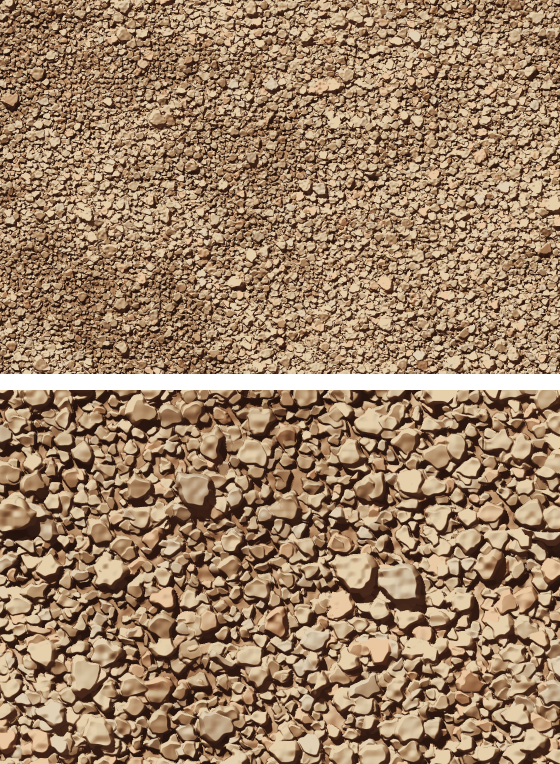
Top: the whole. Bottom: its middle third, enlarged.
This texture is drawn by a WebGL 2 fragment shader. Its source:

```glsl
#version 300 es
precision highp float;

uniform vec2 u_resolution;
out vec4 fragColor;

// Sizes are fractions of the canvas height
#define BIG_CELL 0.044
#define MID_CELL 0.027
#define SMALL_CELL 0.015
#define GRIT_SCALE 150.0
#define GRIT_HEIGHT 0.0021
#define EDGE_WARP 0.0045
#define RELIEF 0.011
#define SUN_DIR vec3(-0.34, 0.66, 0.67)
#define SUN 0.90
#define AMBIENT 0.11
#define SHADOW_STEP 0.0032

const vec3 PALETTE[6] = vec3[6](
    vec3(0.13, 0.07, 0.05), vec3(0.30, 0.17, 0.11), vec3(0.46, 0.31, 0.20),
    vec3(0.61, 0.45, 0.31), vec3(0.73, 0.60, 0.45), vec3(0.84, 0.76, 0.63));

vec4 hash4(vec2 p) {
    vec4 q = fract(p.xyxy * vec4(0.1031, 0.1030, 0.0973, 0.1099));
    q += dot(q, q.wzxy + 33.33);
    return fract((q.xxyz + q.yzzw) * q.zywx);
}

vec2 noise2(vec2 p) {
    vec2 i = floor(p), f = fract(p);
    f = f * f * (3.0 - 2.0 * f);
    vec2 low = mix(hash4(i).xy, hash4(i + vec2(1, 0)).xy, f.x);
    vec2 high = mix(hash4(i + vec2(0, 1)).xy, hash4(i + vec2(1, 1)).xy, f.x);
    return mix(low, high, f.y);
}

// Broad drifts: 0 is fine soil, 1 is dense gravel
float gravelAmount(vec2 p) {
    vec2 q = vec2(p.x, p.y + 0.25 * p.x);
    float n = 0.65 * noise2(q * vec2(2.5, 4.5) + 7.0).x + 0.35 * noise2(q * vec2(7.0, 11.0)).y;
    return smoothstep(0.2, 0.6, n);
}

// Raises one layer of chipped stones; top holds height and stone id
void addStones(vec2 p, float cell, float density, float seed, inout vec2 top) {
    vec2 grid = p / cell + seed;
    vec2 base = floor(grid - 0.5);
    for (int i = 0; i < 4; i++) {
        vec2 corner = base + vec2(i & 1, i >> 1);
        vec4 rnd = hash4(corner);
        if (rnd.z > density) continue;
        float size = mix(0.34, 0.62, fract(rnd.z * 17.0));
        vec2 q = grid - corner - 0.5 - 0.7 * (rnd.xy - 0.5);
        q.y *= 1.12;
        float angle = 6.2832 * rnd.w;
        float c = cos(angle), s = sin(angle);
        q = mat2(c, -s, s, c) * q / (size * vec2(1.0, mix(0.62, 1.0, rnd.x)));

        // Rounded outline cut by three flat sides
        float cut = max(dot(q, vec2(0.95, 0.75)), dot(q, vec2(-1.2, 0.45)));
        cut = max(cut, -mix(1.0, 1.5, rnd.y) * q.y);
        float d = max(length(q), cut);
        if (d > 1.0) continue;

        // Steep flanks below a tilted top face, bedded at a random depth
        float face = 0.62 + 0.5 * dot(q, rnd.yx - 0.5) + 0.16 * q.x;
        float lift = 0.3 * (fract(rnd.w * 53.0) - 0.3);
        float height = cell * (size * min(sqrt(1.0 - d * d), face) + lift);
        if (height > top.x) top = vec2(height, fract(rnd.w * 31.0 + rnd.x * 7.0));
    }
}

vec2 surface(vec2 p, float gravel) {
    vec2 grit = noise2(p * GRIT_SCALE);
    vec2 q = p + EDGE_WARP * (grit - 0.5);
    vec2 top = vec2(-0.002, 0.3);
    addStones(q, SMALL_CELL, 0.95, 11.3, top);
    addStones(q, SMALL_CELL * 0.83, 0.9, 151.6, top);
    addStones(q, MID_CELL, mix(0.3, 0.85, gravel), 47.7, top);
    addStones(q, MID_CELL * 0.84, mix(0.2, 0.75, gravel), 229.2, top);
    addStones(q, BIG_CELL, mix(0.04, 0.26, gravel), 83.1, top);
    top.x += GRIT_HEIGHT * grit.x + RELIEF * noise2(p * vec2(9.0, 14.0)).y;
    return top;
}

vec3 shade(vec2 p) {
    float gravel = gravelAmount(p);
    vec3 sun = normalize(SUN_DIR);
    vec2 top = surface(p, gravel);

    // Slope and direct light
    float e = 0.0012;
    float right = surface(p + vec2(e, 0.0), gravel).x;
    float above = surface(p + vec2(0.0, e), gravel).x;
    vec3 normal = normalize(vec3(top.x - right, top.x - above, e));
    float direct = max(dot(normal, sun), 0.0);

    // Cast shadows
    float cover = 0.0;
    for (int i = 1; i <= 5; i++) {
        vec3 ray = sun * SHADOW_STEP * float(i);
        cover = max(cover, surface(p + ray.xy, gravel).x - top.x - ray.z);
    }
    direct *= 1.0 - smoothstep(0.0, 0.0018, cover);

    // Tone and stone tint
    float drift = noise2(p * vec2(8.0, 13.0) + 31.0).x;
    float albedo = mix(0.84, 1.1, top.y) * mix(0.88, 1.02, gravel) * mix(0.9, 1.1, drift);
    float tone = albedo * (AMBIENT + 0.1 * clamp(top.x / 0.018, 0.0, 1.0) + SUN * direct);
    float level = clamp((tone - 0.09) / 0.135, 0.0, 5.6);
    vec3 color = PALETTE[0];
    for (int i = 1; i < 6; i++) color = mix(color, PALETTE[i], clamp(level - float(i - 1), 0.0, 1.0));
    color *= 1.0 + 0.12 * max(level - 5.0, 0.0);
    float hue = fract(top.y * 13.0);
    color *= mix(vec3(1.0), vec3(1.02, 0.96, 0.93), smoothstep(0.8, 0.95, hue));
    return color * mix(vec3(1.0), vec3(0.98, 1.0, 1.04), smoothstep(0.15, 0.05, hue));
}

void main() {
    // Four rotated samples smooth the edges
    vec3 sum = vec3(0.0);
    for (int i = 0; i < 4; i++) {
        vec2 o = vec2(i & 1, i >> 1) - 0.5;
        o = 0.5 * vec2(o.x + 0.5 * o.y, o.y - 0.5 * o.x);
        sum += shade((gl_FragCoord.xy + o) / u_resolution.y);
    }
    fragColor = vec4(sum / 4.0, 1.0);
}
```
